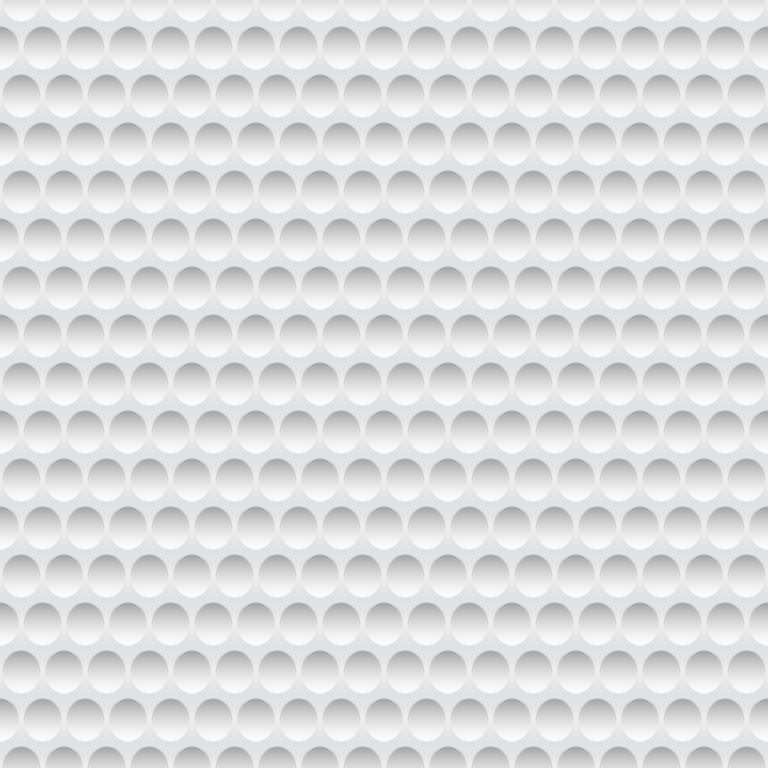
A Shadertoy shader for this pattern:

```glsl
// Vertical shading inside a dimple: dark upper rim to bright lower rim
vec3 dimpleShade(float depth) {
    float lit = 1.0 - pow(1.0 - clamp(depth, 0.0, 1.0), 1.6);
    return mix(vec3(0.635, 0.635, 0.645), vec3(0.985), lit);
}

// Flat sheet, slightly brighter in the narrow necks between neighbours
vec3 sheetShade(vec2 cell) {
    float neck = smoothstep(0.3, 0.5, abs(cell.x)) * exp(-18.0 * cell.y * cell.y);
    return mix(vec3(0.883, 0.887, 0.893), vec3(0.935), neck);
}

void mainImage(out vec4 fragColor, in vec2 fragCoord) {
    // 18 dimples across, 16 rows down, even rows shifted by half a cell
    vec2 grid = fragCoord / iResolution.xy * vec2(18.0, 16.0);
    float row = floor(grid.y + 0.5);
    float shift = 0.5 * (1.0 - mod(row, 2.0));
    vec2 cell = vec2(fract(grid.x - shift + 0.5) - 0.5, grid.y - row);

    // A circle in cell units becomes a slightly tall ellipse on the canvas
    float radius = 0.443;
    float edge = length(cell) - radius;
    float soft = max(0.022, 12.0 / iResolution.y);
    float inside = 1.0 - smoothstep(-soft, soft, edge);

    float depth = 0.5 - 0.5 * cell.y / radius;
    vec3 color = mix(sheetShade(cell), dimpleShade(depth), inside);
    fragColor = vec4(color, 1.0);
}
```
